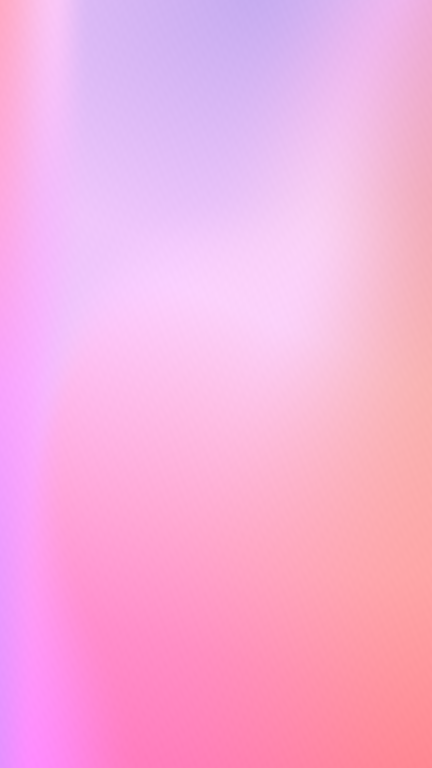
Reproduce this background procedurally as a Shadertoy shader.

```glsl
#define SKY_CENTRE vec2(0.58, -0.01)
#define SKY_SPREAD vec2(0.45, 1.0)
#define SKY_REACH 0.34
#define HORIZON 0.345
#define HORIZON_DROP 0.55
#define HORIZON_BEND 8.5
#define HORIZON_SOFTNESS 0.1
#define RIDGE_BASE 0.68
#define RIDGE_LEAN 0.26
#define RIDGE_SOFTNESS 0.4
#define BODY_TILT 0.3
#define RIPPLE 0.003

// Five evenly spaced colours blended along t in 0..1
vec3 ramp(float t, vec3 a, vec3 b, vec3 c, vec3 d, vec3 e) {
    vec4 w = clamp(t * 4.0 - vec4(0.0, 1.0, 2.0, 3.0), 0.0, 1.0);
    return mix(mix(mix(mix(a, b, w.x), c, w.y), d, w.z), e, w.w);
}

// Lavender glow hanging from the top edge
vec3 skyColour(vec2 p) {
    float glow = length((p - SKY_CENTRE) * SKY_SPREAD) / SKY_REACH;
    return mix(vec3(0.775, 0.67, 0.94), vec3(0.94, 0.775, 0.985), min(glow, 1.0));
}

// Pale pink deepening to rose, with tilted bands and a magenta left flank
vec3 bodyColour(vec2 p) {
    float depth = p.y - BODY_TILT * (1.0 - 0.6 * p.y) * (p.x - 0.43);
    vec3 pink = ramp((depth - 0.375) / 0.625,
        vec3(0.985, 0.82, 0.98), vec3(0.995, 0.74, 0.885), vec3(1.0, 0.655, 0.80),
        vec3(1.0, 0.555, 0.75), vec3(1.0, 0.49, 0.71));
    pink.b += 0.06 * (1.0 - smoothstep(0.1, 0.6, p.x));
    return min(pink, 1.0);
}

vec3 rimColour(float t) {
    return ramp(t, vec3(0.98, 0.78, 0.97), vec3(0.955, 0.73, 0.985),
        vec3(0.98, 0.69, 1.0), vec3(1.0, 0.62, 0.96), vec3(1.0, 0.545, 1.0));
}

vec3 leftColour(float t) {
    return ramp(t, vec3(1.0, 0.66, 0.76), vec3(1.0, 0.66, 0.87),
        vec3(0.975, 0.635, 0.99), vec3(0.92, 0.60, 1.0), vec3(0.885, 0.565, 1.0));
}

vec3 rightColour(float t) {
    return ramp(t, vec3(0.93, 0.67, 0.84), vec3(0.945, 0.67, 0.73),
        vec3(0.975, 0.70, 0.69), vec3(0.995, 0.65, 0.65), vec3(1.0, 0.53, 0.57));
}

void mainImage(out vec4 fragColor, in vec2 fragCoord) {
    // p.y runs downward from the top edge
    vec2 p = fragCoord / iResolution.xy;
    p.y = 1.0 - p.y;

    // Sky and its pale leaning ridge
    float ridge = RIDGE_BASE + RIDGE_LEAN * exp(-5.0 * p.y);
    vec3 pale = mix(vec3(0.94, 0.71, 0.93), vec3(0.98, 0.83, 0.955),
                    smoothstep(0.0, 0.36, p.y));
    float onRidge = smoothstep(ridge - RIDGE_SOFTNESS, ridge + 0.03, p.x);
    vec3 colour = mix(skyColour(p), pale, onRidge * onRidge);

    // Pink body below the curved horizon
    float horizon = HORIZON + HORIZON_DROP * exp(-HORIZON_BEND * p.x);
    float inBody = smoothstep(-HORIZON_SOFTNESS, 0.4 * HORIZON_SOFTNESS, p.y - horizon);
    colour = mix(colour, bodyColour(p), inBody);

    // Warm right side, widening downward
    float warmStart = mix(ridge - 0.04, 0.4, smoothstep(0.3, 0.75, p.y));
    colour = mix(colour, rightColour(p.y), smoothstep(warmStart, 1.04, p.x));

    // Bright rim, flaring at the foot
    float rimStart = mix(0.12, 0.05, smoothstep(0.0, 0.7, p.y));
    float rimEnd = 0.21 - 0.05 * smoothstep(0.2, 0.65, p.y) + 0.17 * smoothstep(0.65, 1.0, p.y);
    colour = mix(rimColour(p.y), colour, smoothstep(rimStart, rimEnd, p.x));

    // Left border
    float border = mix(0.14, 0.08, p.y);
    colour = mix(leftColour(p.y), colour, smoothstep(-0.02, border, p.x));

    // Faint layered ripple
    float ripple = sin(190.0 * p.x + 4.0 * sin(31.0 * p.y)) * sin(330.0 * p.y + 3.0 * sin(23.0 * p.x))
                 + 0.6 * sin(410.0 * p.x - 270.0 * p.y);
    fragColor = vec4(colour + RIPPLE * ripple, 1.0);
}
```
